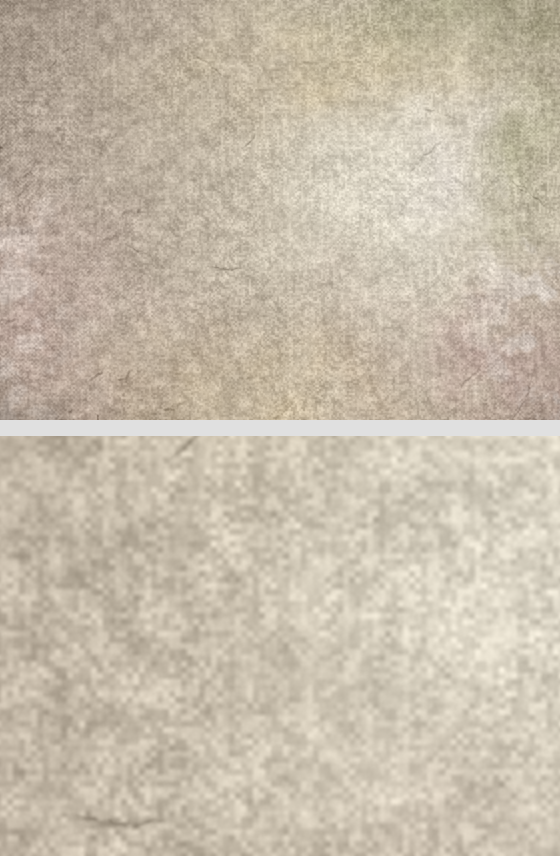
Top: the whole. Bottom: its middle third, enlarged.
Reproduce this texture procedurally as a Shadertoy shader.

```glsl
// Aged plaster on canvas: soft washes of taupe, cream, moss and rose,
// broken up by layered value noise, then covered with crisp grain, patchy
// woven threads, flaking edges lit from one side and a few thin creases.

const vec3 TAUPE = vec3(0.695, 0.642, 0.585);
const vec3 SAND  = vec3(0.765, 0.722, 0.645);
const vec3 CREAM = vec3(0.870, 0.848, 0.785);
const vec3 MOSS  = vec3(0.660, 0.650, 0.525);
const vec3 ROSE  = vec3(0.755, 0.670, 0.630);
const vec3 OCHRE = vec3(0.805, 0.730, 0.580);
const vec3 CHALK = vec3(0.900, 0.870, 0.845);

const float GRAIN_SCALE     = 210.0;
const float GRAIN_STRENGTH  = 0.150;
const float SPECK_SCALE     = 65.0;
const float SPECK_STRENGTH  = 0.16;
const float MOTTLE_STRENGTH = 0.12;
const float WEAVE_SCALE     = 95.0;   // threads per canvas height
const float WEAVE_STRENGTH  = 0.030;
const float THREAD_STRENGTH = 0.055;
const float FLAKE_STRENGTH  = 0.11;
const float CREASE_STRENGTH = 0.13;
const int   CREASE_COUNT    = 14;
const vec2  LIGHT_STEP      = vec2(-0.003, 0.005);

float hash(vec2 p) {
    return fract(sin(dot(p, vec2(127.1, 311.7))) * 43758.5453);
}

float noise(vec2 p) {
    vec2 i = floor(p), f = fract(p);
    f = f * f * (3.0 - 2.0 * f);
    return mix(mix(hash(i), hash(i + vec2(1, 0)), f.x),
               mix(hash(i + vec2(0, 1)), hash(i + vec2(1, 1)), f.x), f.y);
}

float fbm(vec2 p) {
    float sum = 0.0, amp = 0.5;
    for (int i = 0; i < 5; i++) {
        sum += amp * noise(p);
        p = mat2(1.6, 1.2, -1.2, 1.6) * p + 7.3;
        amp *= 0.5;
    }
    return sum / 0.97;
}

// Soft oval stain
float stain(vec2 p, vec2 centre, vec2 radius) {
    vec2 d = (p - centre) / radius;
    return exp(-dot(d, d));
}

// Large colour washes with ragged borders
vec3 washes(vec2 uv, vec2 p) {
    vec2 warp = vec2(fbm(p * 5.0), fbm(p * 5.0 + 31.0)) - 0.5;
    vec2 q = uv + 0.25 * warp;
    float ragged = 0.25 + 1.4 * fbm(p * 14.0 + 5.0);
    vec3 c = mix(TAUPE, SAND, smoothstep(0.05, 0.60, q.x));
    c = mix(c, ROSE, 0.75 * ragged * stain(q, vec2(0.06, 0.25), vec2(0.22, 0.28)));
    c = mix(c, ROSE, 0.85 * ragged * stain(q, vec2(0.95, 0.12), vec2(0.35, 0.25)));
    c = mix(c, CREAM, 0.90 * stain(q, vec2(0.70, 0.57), vec2(0.25, 0.34)));
    c = mix(c, CHALK, 0.45 * ragged * stain(q, vec2(0.77, 0.64), vec2(0.09, 0.14)));
    c = mix(c, OCHRE, 0.40 * ragged * stain(q, vec2(0.62, 0.86), vec2(0.26, 0.12)));
    c = mix(c, OCHRE, 0.40 * ragged * stain(q, vec2(0.45, 0.05), vec2(0.28, 0.12)));
    c = mix(c, MOSS, 0.55 * ragged * stain(q, vec2(0.88, 1.00), vec2(0.30, 0.14)));
    c = mix(c, MOSS, 0.55 * ragged * stain(q, vec2(0.95, 0.66), vec2(0.08, 0.16)));
    float chalk = smoothstep(0.52, 0.70, fbm(p * 16.0 + 60.0));
    float rim = smoothstep(0.75, 1.0, uv.x) + 0.6 * smoothstep(0.25, 0.0, uv.x);
    return mix(c, CHALK, 0.6 * chalk * rim * smoothstep(0.75, 0.4, uv.y));
}

// Raised paint layer whose edge catches light
float flakeHeight(vec2 p) {
    return smoothstep(0.48, 0.56, fbm(p * 15.0 + 17.0));
}

// Short wavering dark lines that fade at both ends
float creases(vec2 p, float aspect) {
    float sum = 0.0;
    for (int i = 0; i < CREASE_COUNT; i++) {
        float id = float(i);
        vec2 centre = vec2(hash(vec2(id, 1.3)) * aspect, hash(vec2(id, 2.7)));
        float angle = mix(-0.8, 1.2, hash(vec2(id, 4.1)));
        float halfLength = mix(0.04, 0.13, hash(vec2(id, 5.9)));
        vec2 d = p - centre;
        vec2 q = vec2(dot(d, vec2(cos(angle), sin(angle))),
                      dot(d, vec2(-sin(angle), cos(angle))));
        q.y += 0.025 * (fbm(p * 22.0 + id) - 0.5);
        float fade = smoothstep(halfLength, 0.0, abs(q.x));
        float broken = smoothstep(0.2, 0.7, noise(p * 45.0 + id));
        float dark = exp(-pow(q.y / 0.0028, 2.0));
        float lit = exp(-pow((q.y + 0.006) / 0.003, 2.0));
        sum += fade * broken * (dark - 0.25 * lit);
    }
    return sum;
}

void mainImage(out vec4 fragColor, in vec2 fragCoord) {
    vec2 uv = fragCoord / iResolution.xy;
    vec2 p = fragCoord / iResolution.y;
    vec3 colour = washes(uv, p);

    // Mottling, specks and crisp grain
    float tone = MOTTLE_STRENGTH * (fbm(p * 24.0) - 0.5);
    tone += SPECK_STRENGTH * (fbm(p * SPECK_SCALE + 3.0) - 0.5);
    float grain = noise(p * GRAIN_SCALE) - 0.5;
    float roughness = 0.6 + 0.8 * fbm(p * 7.0 + 22.0);
    tone += GRAIN_STRENGTH * roughness * grain;

    // Woven threads, strongest near the sides
    vec2 thread = sin(6.28318 * WEAVE_SCALE * p);
    float worn = smoothstep(0.42, 0.68, fbm(p * 7.0 + 80.0));
    float sides = 0.2 + 0.8 * smoothstep(0.2, 0.5, abs(uv.x - 0.5));
    tone += WEAVE_STRENGTH * worn * sides * thread.x * thread.y;
    float strands = noise(p * vec2(24.0, 190.0)) + noise(p * vec2(190.0, 24.0)) - 1.0;
    tone += THREAD_STRENGTH * (0.4 + 0.6 * sides) * strands;

    // Flaking edges: shaded sides are deeper than lit ones
    float flaking = smoothstep(0.6, 0.1, uv.x) + 0.6 * smoothstep(0.35, 0.0, uv.y);
    flaking *= smoothstep(0.42, 0.7, noise(p * 12.0 + 40.0));
    float relief = flakeHeight(p) - flakeHeight(p + LIGHT_STEP);
    tone += FLAKE_STRENGTH * flaking * (min(relief, 0.0) + 0.4 * max(relief, 0.0));
    tone -= CREASE_STRENGTH * creases(p, iResolution.x / iResolution.y);

    // Slightly darker corners
    tone -= 0.08 * smoothstep(0.45, 0.75, length(uv - 0.5));
    fragColor = vec4(clamp(colour + tone * vec3(1.0, 1.0, 0.98), 0.0, 1.0), 1.0);
}
```
